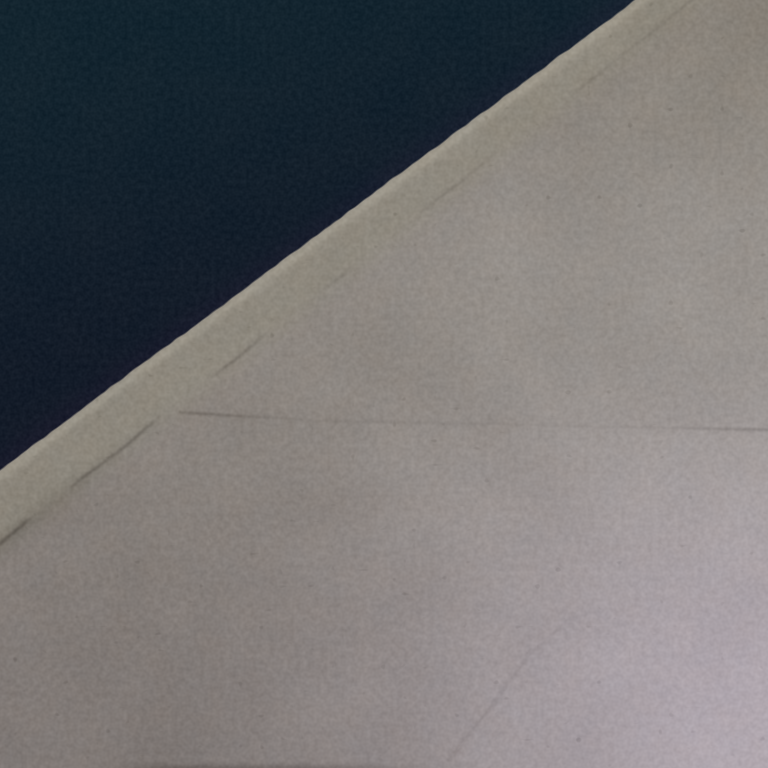
Give the GLSL for this texture, as a WebGL 2 fragment shader.

```glsl
#version 300 es
precision highp float;
// A sheet of grey paper with faint creases, its folded edge crossing a dark navy ground.

uniform vec2 u_resolution;
out vec4 fragColor;

vec2 hashGradient(vec2 cell) {
    vec3 q = fract(vec3(cell.xyx) * vec3(0.1031, 0.1030, 0.0973));
    q += dot(q, q.yzx + 33.33);
    float angle = 6.2832 * fract((q.x + q.y) * q.z);
    return vec2(cos(angle), sin(angle));
}

float gradientNoise(vec2 p) {
    vec2 i = floor(p), f = fract(p);
    vec2 w = f * f * f * (f * (f * 6.0 - 15.0) + 10.0);
    float a = dot(hashGradient(i), f);
    float b = dot(hashGradient(i + vec2(1, 0)), f - vec2(1, 0));
    float c = dot(hashGradient(i + vec2(0, 1)), f - vec2(0, 1));
    float d = dot(hashGradient(i + vec2(1, 1)), f - vec2(1, 1));
    return mix(mix(a, b, w.x), mix(c, d, w.x), w.y);
}

float fbm(vec2 p) {
    float sum = 0.0, amplitude = 0.5;
    for (int i = 0; i < 4; i++) {
        sum += amplitude * gradientNoise(p);
        p = mat2(1.6, 1.2, -1.2, 1.6) * p + 7.3;
        amplitude *= 0.6;
    }
    return sum;
}

// Signed distance to the line through a and b, positive on its left
float lineSide(vec2 p, vec2 a, vec2 b) {
    vec2 along = normalize(b - a);
    return dot(p - a, vec2(-along.y, along.x));
}

float segmentDistance(vec2 p, vec2 a, vec2 b) {
    vec2 ab = b - a;
    return length(p - a - ab * clamp(dot(p - a, ab) / dot(ab, ab), 0.0, 1.0));
}

float softLine(float distance, float width) {
    return exp(-distance * distance / (width * width));
}

vec3 groundColor(vec2 uv) {
    vec3 color = mix(vec3(0.075, 0.105, 0.155), vec3(0.075, 0.145, 0.185),
                     smoothstep(0.4, 1.0, uv.y - 0.25 * uv.x));
    float weave = gradientNoise(uv * 150.0) + 0.7 * gradientNoise(uv * 290.0 + 9.0);
    return color + 0.028 * weave + 0.02 * fbm(uv * 12.0) * vec3(1.0, 0.6, 0.4);
}

vec3 paperColor(vec2 uv, float depth) {
    // Broad light, brightest toward the lower right
    vec3 left = mix(vec3(0.495, 0.468, 0.455), vec3(0.535, 0.51, 0.485), smoothstep(0.0, 0.6, uv.y));
    vec3 right = mix(vec3(0.645, 0.615, 0.63), vec3(0.59, 0.57, 0.55), smoothstep(0.05, 0.6, uv.y));
    right = mix(right, vec3(0.53, 0.505, 0.47), smoothstep(0.65, 1.0, uv.y));
    vec3 color = mix(left, right, smoothstep(0.15, 1.0, uv.x));
    color += vec3(0.035, 0.03, 0.045) * exp(-8.0 * dot(uv - vec2(1.0, 0.12), uv - vec2(1.0, 0.12)));

    // Warm strip between the folded edge and the long crease
    float crease = lineSide(uv, vec2(0.0, 0.293), vec2(0.885, 0.987));
    float strip = smoothstep(-0.03, 0.015, crease);
    color = mix(color, vec3(0.56, 0.54, 0.49), 0.7 * strip);
    color += vec3(0.06, 0.06, 0.055) * softLine(depth - 0.006, 0.007);

    // Long crease, broken along its length and darkest at the left
    float breaks = smoothstep(-0.25, 0.2, gradientNoise(vec2(uv.x * 16.0, 3.5)));
    float wobble = 0.003 * gradientNoise(uv * 18.0);
    color -= vec3(0.09, 0.09, 0.085) * softLine(crease + wobble, 0.0028)
           * breaks * mix(1.0, 0.4, smoothstep(0.05, 0.7, uv.x));
    color -= 0.05 * softLine(crease + 0.003, 0.014) * (1.0 - smoothstep(0.0, 0.25, uv.x));

    // Fainter creases: one nearly level, one rising from the bottom
    float level = segmentDistance(uv, vec2(0.235, 0.463), vec2(0.42, 0.452));
    level = min(level, segmentDistance(uv, vec2(0.42, 0.452), vec2(1.02, 0.44)));
    float ends = max(smoothstep(0.85, 1.0, uv.x), 1.0 - smoothstep(0.25, 0.4, uv.x));
    color -= (0.02 + 0.05 * ends) * softLine(level, 0.0025);
    color += 0.01 * smoothstep(0.46, 0.42, uv.y) * smoothstep(0.2, 0.6, uv.x);
    float rising = segmentDistance(uv, vec2(0.585, 0.01), vec2(0.69, 0.147));
    rising = min(rising, segmentDistance(uv, vec2(0.69, 0.147), vec2(0.79, 0.24)));
    color -= 0.03 * softLine(rising + wobble, 0.003) * (1.0 - smoothstep(0.1, 0.25, uv.y));

    // Shadowed lower border
    color -= 0.08 * softLine(uv.y, 0.005) * smoothstep(0.12, 0.25, uv.x) * (1.0 - smoothstep(0.4, 0.6, uv.x));

    // Mottling, paper grain and sparse dark flecks
    color += 0.04 * fbm(uv * 7.0) + 0.012 * fbm(uv * 22.0 + 5.0) * vec3(1.0, 0.2, -0.6);
    float grain = gradientNoise(uv * 120.0) + 0.8 * gradientNoise(uv * 230.0 + 4.0);
    color += 0.032 * grain;
    return color - 0.05 * smoothstep(0.42, 0.65, gradientNoise(uv * vec2(75.0, 95.0) + 31.0));
}

void main() {
    vec2 uv = gl_FragCoord.xy / u_resolution;
    float pixel = 1.0 / min(u_resolution.x, u_resolution.y);

    // Folded edge with a slightly fibrous outline
    float edge = lineSide(uv, vec2(0.0, 0.389), vec2(0.827, 1.0));
    edge += 0.0015 * gradientNoise(uv * 60.0) + 0.002 * gradientNoise(uv * 9.0);

    vec3 ground = groundColor(uv) + vec3(0.02, 0.0, 0.012) * softLine(edge, 0.02);
    float coverage = 1.0 - smoothstep(-1.2 * pixel, 1.2 * pixel, edge);
    fragColor = vec4(mix(ground, paperColor(uv, -edge), coverage), 1.0);
}
```
